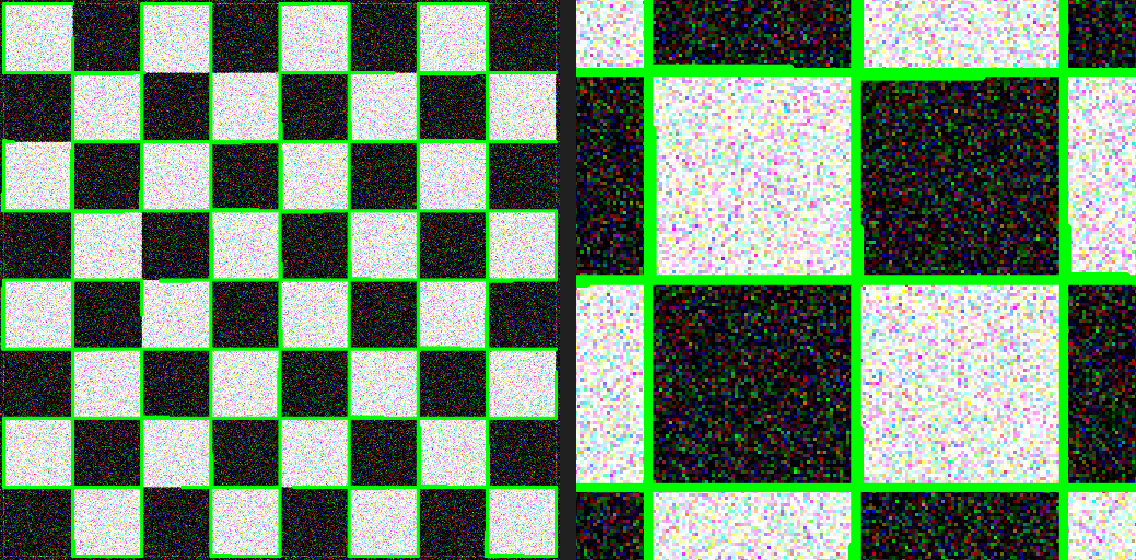
Left, the full canvas; right, a detail of the centre.
Write a WebGL 2 fragment shader that draws this pattern.

```glsl
#version 300 es
precision highp float;
// Grainy eight by eight checkerboard with worn green outlines around the squares.

uniform vec2 u_resolution;
out vec4 fragColor;

const float CELLS = 8.0;
const float MARGIN = 0.0062;                      // canvas units
const float CELL_SIZE = (1.0 - 2.0 * MARGIN) / CELLS;
const float LINE_HALF_WIDTH = 0.0225;             // cell units, as below
const float STRAY_OFFSET = 0.016;
const float WORN_CHANCE = 0.10;
const float STRAY_CHANCE = 0.25;
const float FAR = 10.0;
const float GRAIN_COUNT = 512.0;                  // grains across the canvas
const float GRAIN_STRENGTH = 0.27;
const vec3 DARK = vec3(0.0);
const vec3 LIGHT = vec3(1.0);
const vec3 GREEN = vec3(0.0, 1.0, 0.0);

// Three independent values in 0..1 from an integer key.
vec3 hash3(ivec3 key) {
    uvec3 v = uvec3(key) * 1664525u + 1013904223u;
    v.x += v.y * v.z;
    v.y += v.z * v.x;
    v.z += v.x * v.y;
    v ^= v >> 16u;
    v.x += v.y * v.z;
    v.y += v.z * v.x;
    v.z += v.x * v.y;
    return vec3(v >> 8u) / 16777216.0;
}

// Normally distributed grain, uncorrelated between channels and grains.
vec3 gaussianGrain(ivec2 grain) {
    vec3 radius = sqrt(-2.0 * log(max(hash3(ivec3(grain, 11)), 1e-6)));
    return radius * cos(6.28319 * hash3(ivec3(grain, 47)));
}

float segmentDistance(vec2 p, vec2 a, vec2 b) {
    vec2 ab = b - a;
    float t = clamp(dot(p - a, ab) / max(dot(ab, ab), 1e-6), 0.0, 1.0);
    return length(p - a - ab * t);
}

// Coverage of the light squares; the lower left square is dark.
float checker(vec2 p, float pixel) {
    vec2 parity = 1.0 - 2.0 * mod(floor(p), 2.0);
    vec2 edge = 0.5 - abs(fract(p) - 0.5);
    vec2 side = parity * clamp(edge * 2.0 / pixel, 0.0, 1.0);
    vec2 inset = min(p, CELLS - p);
    float board = smoothstep(-0.5 * pixel, 0.5 * pixel, min(inset.x, inset.y));
    return board * (0.5 - 0.5 * side.x * side.y);
}

// Distance to one square side; p is (across, along) the line.
float sideDistance(vec2 p, float line, float cell, int seed) {
    // On the rim only light squares are outlined.
    bool rim = line < 0.5 || line > CELLS - 0.5;
    if (rim && mod(min(line, CELLS - 1.0) + cell, 2.0) < 0.5) return FAR;

    // Wear removes a stretch from either end, sometimes the whole side.
    ivec2 id = ivec2(line, cell);
    vec3 wear = hash3(ivec3(id, seed));
    float gap = wear.x < WORN_CHANCE ? mix(0.15, 1.1, wear.y) : 0.0;
    if (gap >= 1.0) return FAR;
    float start = wear.z < 0.5 ? gap : 0.0;
    float end = wear.z < 0.5 ? 1.0 : 1.0 - gap;
    vec2 q = p - vec2(line, cell);
    float d = segmentDistance(q, vec2(0.0, start), vec2(0.0, end));

    // A slightly displaced second stroke thickens some sides.
    vec3 stray = hash3(ivec3(id, seed + 7));
    if (stray.x < STRAY_CHANCE) {
        float offset = stray.z < 0.5 ? -STRAY_OFFSET : STRAY_OFFSET;
        float strayEnd = mix(start, end, mix(0.2, 0.9, stray.y));
        d = min(d, segmentDistance(q, vec2(offset, start), vec2(offset, strayEnd)));
    }
    return d;
}

// Nearest side in one direction, including the neighbour at each corner.
float linesDistance(vec2 p, int seed) {
    float line = clamp(round(p.x), 0.0, CELLS);
    float firstCell = floor(p.y - 0.5);
    float d = FAR;
    for (int i = 0; i < 2; i++) {
        float cell = clamp(firstCell + float(i), 0.0, CELLS - 1.0);
        d = min(d, sideDistance(p, line, cell, seed));
    }
    return d;
}

void main() {
    vec2 uv = gl_FragCoord.xy / u_resolution;
    vec2 p = (uv - MARGIN) / CELL_SIZE;
    float pixel = 1.0 / (min(u_resolution.x, u_resolution.y) * CELL_SIZE);

    // Squares with clipped grain
    vec3 color = mix(DARK, LIGHT, checker(p, pixel));
    color += GRAIN_STRENGTH * gaussianGrain(ivec2(uv * GRAIN_COUNT));
    color = clamp(color, 0.0, 1.0);

    // Clean outlines on top
    float d = min(linesDistance(p, 3), linesDistance(p.yx, 29)) - LINE_HALF_WIDTH;
    color = mix(color, GREEN, 1.0 - smoothstep(-0.5 * pixel, 0.5 * pixel, d));
    fragColor = vec4(color, 1.0);
}
```
